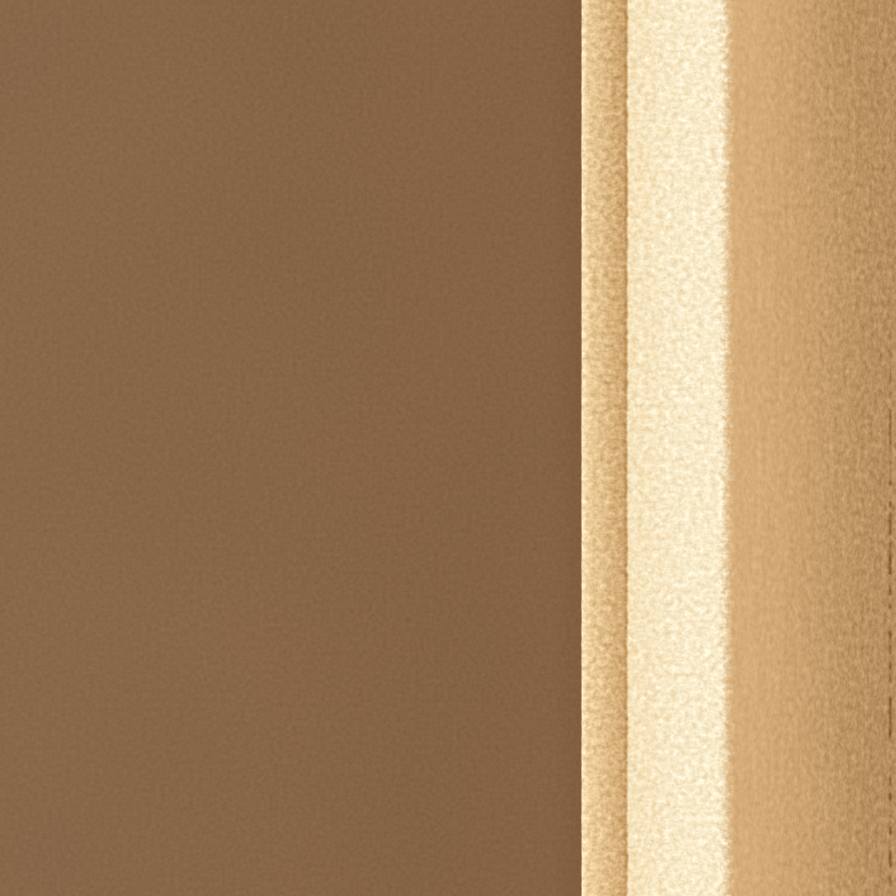
A Shadertoy shader for this texture:

```glsl
vec2 hashGradient(vec2 cell) {
    vec3 p = fract(cell.xyx * vec3(0.1031, 0.1030, 0.0973));
    p += dot(p, p.yzx + 33.33);
    return fract((p.xx + p.yz) * p.zy) * 2.0 - 1.0;
}

float gradientNoise(vec2 p) {
    vec2 i = floor(p), f = fract(p);
    vec2 u = f * f * f * (f * (f * 6.0 - 15.0) + 10.0);
    vec2 e = vec2(0.0, 1.0);
    float low = mix(dot(hashGradient(i), f),
                    dot(hashGradient(i + e.yx), f - e.yx), u.x);
    float high = mix(dot(hashGradient(i + e), f - e),
                     dot(hashGradient(i + 1.0), f - 1.0), u.x);
    return mix(low, high, u.y);
}

float plasterGrain(vec2 p, vec2 frequency) {
    float sum = 0.0, weight = 1.0;
    for (int octave = 0; octave < 3; octave++) {
        sum += weight * gradientNoise(p * frequency);
        p += 3.17;
        frequency *= 1.8;
        weight *= 0.65;
    }
    return sum;
}

float softEdge(float x, float edge, float width) {
    return smoothstep(edge - width, edge + width, x);
}

vec3 shadedWall(vec2 p, float grain) {
    vec3 color = mix(vec3(0.535, 0.408, 0.288), vec3(0.522, 0.388, 0.268),
                     smoothstep(0.0, 0.6, p.x));
    color *= 1.0 + 0.025 * gradientNoise(p * 5.0);
    color -= vec3(0.012, 0.018, 0.022) * smoothstep(0.61, 0.648, p.x);
    return color + grain * vec3(0.032, 0.030, 0.026);
}

vec3 narrowStrip(vec2 p, float grain) {
    float across = smoothstep(0.650, 0.701, p.x);
    vec3 color = mix(vec3(0.93, 0.81, 0.61), vec3(0.82, 0.66, 0.45), across);
    color += 0.025 * (0.5 - p.y);
    float rim = 1.0 - smoothstep(0.650, 0.657, p.x);
    color = mix(color, vec3(0.99, 0.93, 0.77), rim * 0.75);
    return color + grain * vec3(0.13, 0.15, 0.16);
}

vec3 sunlitBand(vec2 p, float grain) {
    vec3 color = mix(vec3(0.965, 0.89, 0.735), vec3(0.975, 0.92, 0.79),
                     smoothstep(0.70, 0.77, p.x));
    return color + grain * vec3(0.07, 0.12, 0.17);
}

vec3 fadingPanel(vec2 p, float grain) {
    float fade = smoothstep(0.82, 1.0, p.x + 0.025 * gradientNoise(p * vec2(9.0, 3.0)));
    vec3 color = mix(vec3(0.84, 0.68, 0.475), vec3(0.72, 0.56, 0.375), fade);
    float streaks = gradientNoise(p * vec2(160.0, 14.0));
    color += 0.03 * streaks;
    return color + grain * vec3(0.10, 0.098, 0.09) * mix(0.55, 1.15, fade);
}

void mainImage(out vec4 fragColor, in vec2 fragCoord) {
    vec2 p = fragCoord / iResolution.xy;
    float pixel = 1.0 / iResolution.x;

    // Fine wall grain, coarse lit plaster and vertically drawn panel grain
    float fine = plasterGrain(p, vec2(190.0));
    float coarse = plasterGrain(p + 0.37, vec2(135.0, 150.0));
    float drawn = plasterGrain(p + 0.71, vec2(200.0, 120.0));

    // Roughened boundaries between the vertical bands
    float ragged = gradientNoise(vec2(p.y * 130.0, 4.5));
    float stripEdge = 0.6490 + 0.0006 * ragged;
    float bandEdge = 0.7005 + 0.0018 * ragged;
    float panelEdge = 0.811 + 0.006 * coarse + 0.002 * gradientNoise(vec2(p.y * 7.0, 8.5));

    vec3 color = shadedWall(p, fine);
    color = mix(color, narrowStrip(p, coarse), softEdge(p.x, stripEdge, max(pixel, 0.0012)));
    color = mix(color, sunlitBand(p, coarse), softEdge(p.x, bandEdge, max(pixel, 0.0015)));
    color = mix(color, fadingPanel(p, drawn), softEdge(p.x, panelEdge, 0.009));

    // Thin shadow where the narrow strip meets the band
    float crease = exp(-pow((p.x - bandEdge + 0.0025) / 0.0018, 2.0));
    color -= vec3(0.09, 0.10, 0.11) * crease * (0.65 + 0.5 * ragged);

    // Broken dark seam near the right border
    float seam = exp(-pow((p.x - 0.9935) / 0.0018, 2.0));
    float gaps = smoothstep(-0.2, 0.25, gradientNoise(vec2(p.y * 110.0, 2.5)));
    color -= vec3(0.19, 0.18, 0.15) * seam * gaps * (1.0 - smoothstep(0.45, 0.7, p.y));

    fragColor = vec4(clamp(color, 0.0, 1.0), 1.0);
}
```
